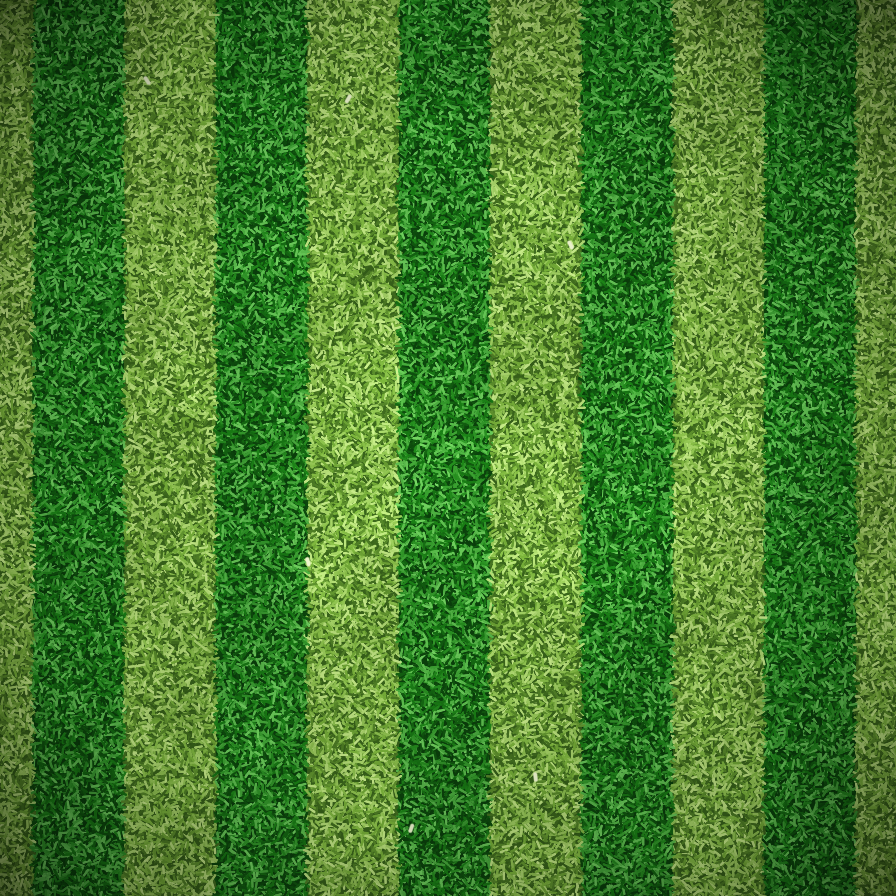
Write a Shadertoy shader that draws this texture.

```glsl
// Mown lawn: upright stripes of deep and pale green turf under a soft vignette.
// Short, randomly turned blades are layered over a shadow colour; each takes
// its palette from the stripe it grows in. A few pale flecks lie on top.

#define STRIPE_PERIOD 0.2041
#define STRIPE_START 0.0368
#define BLADE_CELLS 150.0
#define BLADE_LAYERS 3
#define BLADE_HALF_LENGTH 0.55
#define BLADE_HALF_WIDTH 0.20
#define PATCH_SCALE 14.0
#define PATCH_STRENGTH 0.16
#define VIGNETTE 1.0
#define FLECK_COUNT 6

const vec3 DEEP_SHADOW = vec3(0.02, 0.16, 0.03);
const vec3 DEEP_MID    = vec3(0.10, 0.48, 0.08);
const vec3 DEEP_TIP    = vec3(0.43, 0.78, 0.36);
const vec3 PALE_SHADOW = vec3(0.13, 0.27, 0.06);
const vec3 PALE_MID    = vec3(0.46, 0.67, 0.22);
const vec3 PALE_TIP    = vec3(0.75, 0.88, 0.52);
const vec3 FLECK       = vec3(0.90, 0.93, 0.78);

float hash(vec2 p) {
    return fract(sin(dot(p, vec2(127.1, 311.7))) * 43758.5453);
}

vec2 hash2(vec2 p) {
    return vec2(hash(p), hash(p + 37.3));
}

float valueNoise(vec2 p) {
    vec2 i = floor(p), f = fract(p);
    f = f * f * (3.0 - 2.0 * f);
    return mix(mix(hash(i), hash(i + vec2(1, 0)), f.x),
               mix(hash(i + vec2(0, 1)), hash(i + vec2(1, 1)), f.x), f.y);
}

// Distance to a segment centred on the origin
float segmentDistance(vec2 p, vec2 direction, float halfLength) {
    float along = clamp(dot(p, direction), -halfLength, halfLength);
    return length(p - direction * along);
}

// 0 in a deep stripe, 1 in a pale one
float paleStripe(float x) {
    return step(0.5, fract((x - STRIPE_START) / STRIPE_PERIOD));
}

// Tone runs from shadow (0) through mid green (0.5) to sunlit tip (1)
vec3 turfColor(float pale, float tone) {
    vec3 shadow = mix(DEEP_SHADOW, PALE_SHADOW, pale);
    vec3 mid = mix(DEEP_MID, PALE_MID, pale);
    vec3 tip = mix(DEEP_TIP, PALE_TIP, pale);
    return tone < 0.5 ? mix(shadow, mid, tone * 2.0)
                      : mix(mid, tip, tone * 2.0 - 1.0);
}

vec3 grass(vec2 uv, float pixel) {
    vec2 p = uv * BLADE_CELLS;
    float soft = pixel * BLADE_CELLS * 0.5;
    vec3 color = turfColor(paleStripe(uv.x), 0.12);

    for (int layer = 0; layer < BLADE_LAYERS; layer++)
    for (int y = -1; y <= 1; y++)
    for (int x = -1; x <= 1; x++) {
        vec2 cell = floor(p) + vec2(x, y);
        vec2 seed = cell + float(layer) * 19.7;
        vec2 root = cell + hash2(seed);
        float angle = 6.2832 * hash(seed + 71.9);
        float d = segmentDistance(p - root, vec2(cos(angle), sin(angle)), BLADE_HALF_LENGTH);
        float cover = 1.0 - smoothstep(BLADE_HALF_WIDTH - soft, BLADE_HALF_WIDTH + soft, d);
        float tone = 0.10 + 0.90 * hash(seed + 113.5);
        color = mix(color, turfColor(paleStripe(root.x / BLADE_CELLS), tone), cover);
    }
    return color;
}

void mainImage(out vec4 fragColor, in vec2 fragCoord) {
    vec2 uv = fragCoord / iResolution.y;
    float pixel = 1.0 / iResolution.y;
    vec3 color = grass(uv, pixel);

    // Uneven growth
    float growth = valueNoise(uv * PATCH_SCALE) * 0.6 + valueNoise(uv * PATCH_SCALE * 3.0) * 0.4;
    color *= 1.0 + PATCH_STRENGTH * (growth - 0.5);

    // Scattered flecks
    for (int i = 0; i < FLECK_COUNT; i++) {
        vec2 seed = vec2(i, 5.3);
        float angle = 1.57 + 1.2 * (hash(seed + 9.1) - 0.5);
        float d = segmentDistance(uv - hash2(seed), vec2(cos(angle), sin(angle)), 0.003);
        color = mix(color, FLECK, 1.0 - smoothstep(0.0022 - pixel, 0.0022 + pixel, d));
    }

    // Darkened borders
    vec2 q = fragCoord / iResolution.xy - 0.5;
    float r2 = dot(q, q);
    color *= 1.06 - VIGNETTE * (0.55 * r2 + 1.2 * r2 * r2);

    fragColor = vec4(clamp(color, 0.0, 1.0), 1.0);
}
```
